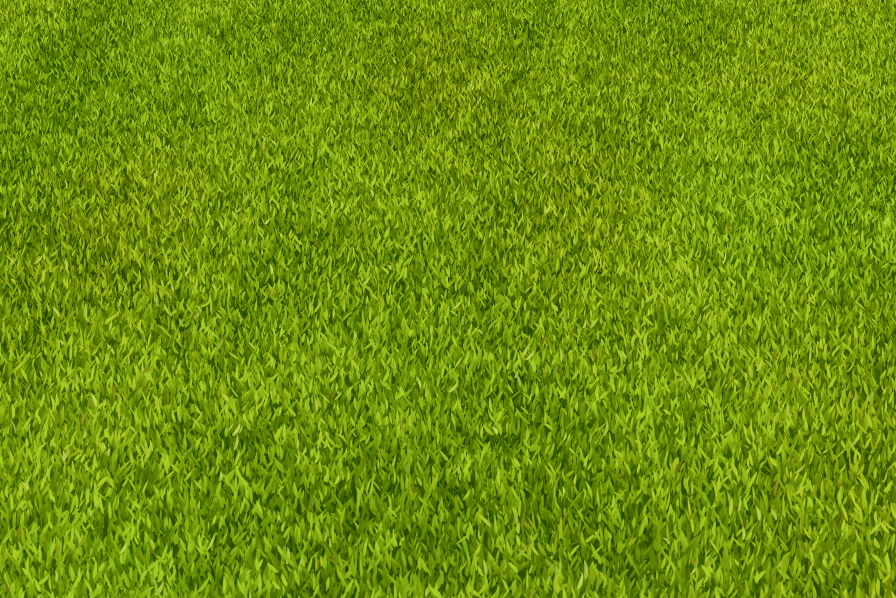
A Shadertoy shader for this texture:

```glsl
#define LAYERS 7
#define BLADE_CELL vec2(0.0135, 0.029)
#define BLADE_LENGTH 0.020
#define BLADE_WIDTH 0.0030
#define SOFTNESS 0.0022
#define PERSPECTIVE 0.62
#define TONE_SPREAD 0.86
#define PATCH_STRENGTH 0.40
#define SHADOW vec3(0.16, 0.29, 0.00)
#define SUNLIT vec3(0.60, 0.73, 0.10)
#define GLINT vec3(0.80, 0.86, 0.40)
#define STRAW vec3(0.50, 0.44, 0.10)

// Integer hash: three random values in 0..1
vec3 hash3(ivec3 cell) {
    uvec3 v = uvec3(cell) * 1664525u + 1013904223u;
    v.x += v.y * v.z; v.y += v.z * v.x; v.z += v.x * v.y;
    v ^= v >> 16u;
    v.x += v.y * v.z; v.y += v.z * v.x; v.z += v.x * v.y;
    return vec3(v >> 8u) / 16777216.0;
}

float valueNoise(vec2 p, int seed) {
    ivec2 i = ivec2(floor(p));
    vec2 f = fract(p);
    f = f * f * (3.0 - 2.0 * f);
    float a = hash3(ivec3(i, seed)).x;
    float b = hash3(ivec3(i + ivec2(1, 0), seed)).x;
    float c = hash3(ivec3(i + ivec2(0, 1), seed)).x;
    float d = hash3(ivec3(i + ivec2(1, 1), seed)).x;
    return mix(mix(a, b, f.x), mix(c, d, f.x), f.y);
}

// Tone 0..1 to green; warmth shifts it towards yellow
vec3 grassColour(float tone, float warmth) {
    tone = clamp(tone, 0.0, 1.15);
    vec3 colour = mix(SHADOW, SUNLIT, tone);
    colour.b = SUNLIT.b * tone * tone * tone;
    colour.r += warmth * (0.4 + 0.6 * tone);
    return max(colour, 0.0);
}

// Tapered, bent blade: x is coverage, y is position from root to tip
vec2 blade(vec2 d, float angle, float halfLength, float halfWidth, float bend, float edge) {
    float c = cos(angle), s = sin(angle);
    d = vec2(c * d.x - s * d.y, s * d.x + c * d.y);
    float along = d.y / halfLength;
    d.x += bend * along * along;
    float width = halfWidth * (1.0 - along * along) * (1.0 - 0.3 * along);
    float inside = clamp((width - abs(d.x)) / edge + 0.5, 0.0, 1.0);
    float ends = 1.0 - smoothstep(0.75, 1.0, abs(along));
    return vec2(inside * ends, along);
}

void mainImage(out vec4 fragColor, in vec2 fragCoord) {
    // Ground plane: blades shrink evenly with distance
    vec2 screen = fragCoord / iResolution.y;
    float aspect = iResolution.x / iResolution.y;
    float scale = 1.0 - PERSPECTIVE * screen.y;
    vec2 ground = vec2((screen.x - 0.5 * aspect) / scale, -log(scale) / PERSPECTIVE);
    float edge = max(SOFTNESS, 1.0 / (iResolution.y * scale));

    // Broad patches and small tufts
    float broad = valueNoise(ground * vec2(3.0, 4.0) + 7.3, 101) - 0.5;
    float tufts = valueNoise(ground * vec2(18.0, 24.0), 102) - 0.5;
    float patches = PATCH_STRENGTH * (0.55 * broad + 0.65 * tufts);
    float patchWarmth = 0.07 * (valueNoise(ground * 2.3 + 3.1, 103) - 0.5);

    vec3 colour = grassColour(0.12 + patches, patchWarmth);

    // Blades from shaded undergrowth up to sunlit tips
    for (int layer = 0; layer < LAYERS; layer++) {
        float height = float(layer) / float(LAYERS - 1);
        vec2 grid = ground / BLADE_CELL + float(layer) * vec2(0.37, 0.61);
        ivec2 home = ivec2(floor(grid));
        for (int j = 1; j >= -1; j--)
        for (int i = -2; i <= 2; i++) {
            ivec2 cell = home + ivec2(i, j);
            vec3 place = hash3(ivec3(cell, layer));
            vec3 shape = hash3(ivec3(cell, layer + 20));
            vec3 tint = hash3(ivec3(cell, layer + 40));

            // Undo the ground shear so that blades stand upright
            vec2 d = (grid - vec2(cell) - place.xy) * BLADE_CELL;
            d.x -= PERSPECTIVE * ground.x * d.y;

            float angle = place.z + shape.x - 1.0;
            float halfLength = BLADE_LENGTH * mix(0.5, 1.0, shape.y);
            float halfWidth = BLADE_WIDTH * mix(0.6, 1.2, shape.z);
            float bend = 0.006 * (tint.z - 0.5);
            vec2 b = blade(d, angle, halfLength, halfWidth, bend, edge);

            float tone = mix(0.40, 0.83, height) + TONE_SPREAD * (tint.x - 0.5);
            tone += 0.10 * b.y + patches;
            vec3 bladeColour = grassColour(tone, patchWarmth + 0.06 * (tint.y - 0.5));
            bladeColour = mix(bladeColour, GLINT, 0.7 * step(0.982, tint.z) * height);
            bladeColour = mix(bladeColour, STRAW, 0.6 * step(tint.z, 0.006));
            colour = mix(colour, bladeColour, b.x);
        }
    }
    fragColor = vec4(colour, 1.0);
}
```
